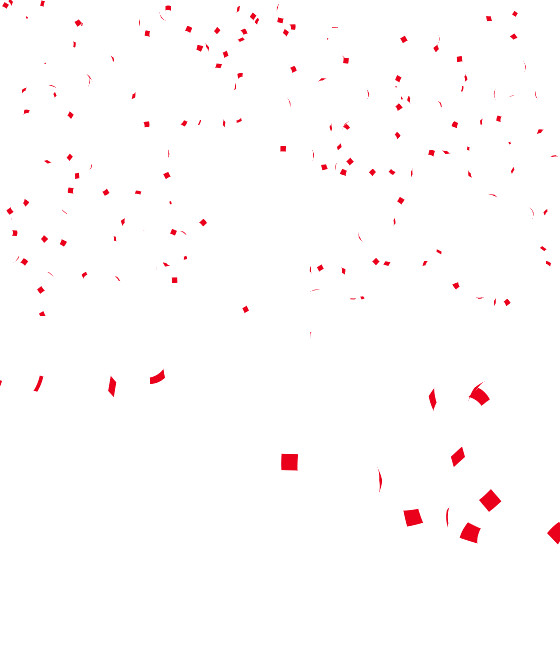
Top: the whole. Bottom: its middle third, enlarged.
This background is drawn by a Shadertoy shader. Its source:

```glsl
const vec3 PAPER_COLOR = vec3(1.0);
const vec3 CONFETTI_COLOR = vec3(0.92, 0.0, 0.11);
const int PIECE_COUNT = 152;
const float HALF_SIDE = 0.0086;      // in canvas heights
const float SMALLEST_SCALE = 0.2;
const float SMALL_SHARE = 0.16;
const float THINNEST = 0.09;         // strongest foreshortening
const float MAX_CURL = 26.0;
const float UPWARD_BIAS = 0.82;      // below 1 favours the upper half
const float EDGE_PIXELS = 0.8;
const float HALF_PI = 1.5707963;

// Integer PCG hash, three values in 0..1
vec3 hash3(int index, int stream) {
    uvec3 v = uvec3(uint(index), uint(stream), 17u);
    v = v * 1664525u + 1013904223u;
    v.x += v.y * v.z;
    v.y += v.z * v.x;
    v.z += v.x * v.y;
    v ^= v >> 16u;
    v.x += v.y * v.z;
    v.y += v.z * v.x;
    v.z += v.x * v.y;
    return vec3(v >> 8u) / 16777216.0;
}

vec2 direction(float angle) {
    return vec2(cos(angle), sin(angle));
}

// Box-filtered coverage of a strip running along edge, bounded by +-other
float stripCoverage(vec2 p, vec2 edge, vec2 other, float width) {
    vec2 normal = normalize(vec2(-edge.y, edge.x));
    float offset = dot(p, normal) / width;
    float halfWidth = abs(dot(other, normal)) / width;
    float covered = min(offset + halfWidth, 0.5) - max(offset - halfWidth, -0.5);
    return clamp(covered, 0.0, 1.0);
}

// Tilted paper square: foreshortened across its tilt axis, slightly curled
float pieceCoverage(vec2 p, int index, float width) {
    vec3 shape = hash3(index, 2);
    vec3 pose = hash3(index, 3);

    // Tilt axes gather around the vertical
    float lean = 2.0 * pose.x - 1.0;
    vec2 across = direction(lean * abs(lean) * HALF_PI);
    vec2 q = vec2(dot(p, across), dot(p, vec2(-across.y, across.x)));
    q.x += (2.0 * pose.y - 1.0) * MAX_CURL * q.y * q.y;

    float squash = mix(THINNEST, 1.0, smoothstep(0.0, 1.0, shape.x));
    float side = HALF_SIDE * mix(SMALLEST_SCALE, 1.0, smoothstep(0.0, SMALL_SHARE, shape.y));
    vec2 spin = side * direction(shape.z * HALF_PI);
    vec2 edgeA = vec2(spin.x * squash, spin.y);
    vec2 edgeB = vec2(-spin.y * squash, spin.x);
    return min(stripCoverage(q, edgeA, edgeB, width),
               stripCoverage(q, edgeB, edgeA, width));
}

void mainImage(out vec4 fragColor, in vec2 fragCoord) {
    vec2 p = fragCoord / iResolution.y;
    float aspect = iResolution.x / iResolution.y;
    float width = EDGE_PIXELS / iResolution.y;
    float reach = 2.0 * HALF_SIDE + width;

    // Scatter the pieces, skipping those out of reach
    float coverage = 0.0;
    for (int i = 0; i < PIECE_COUNT; i++) {
        vec3 place = hash3(i, 1);
        vec2 offset = p - vec2(place.x * aspect, pow(place.y, UPWARD_BIAS));
        if (dot(offset, offset) < reach * reach) {
            coverage = max(coverage, pieceCoverage(offset, i, width));
        }
    }

    fragColor = vec4(mix(PAPER_COLOR, CONFETTI_COLOR, coverage), 1.0);
}
```
